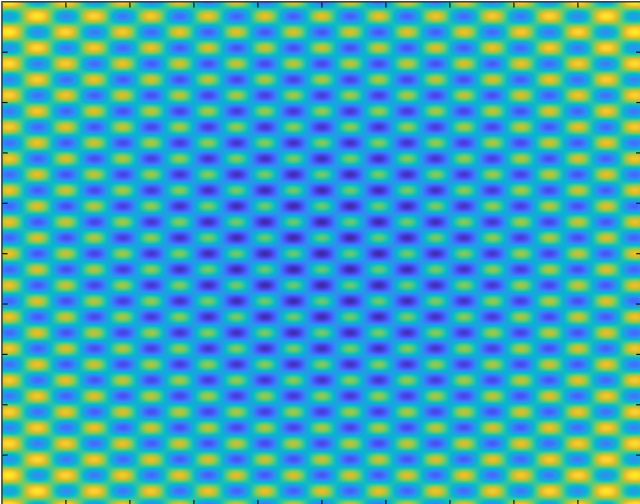
A WebGL 2 fragment shader for this pattern:

```glsl
#version 300 es
precision highp float;

uniform vec2 u_resolution;
out vec4 fragColor;

#define CENTER vec2(0.503, 0.4967)      // plot centre, fraction of canvas
#define HALF_SIZE vec2(0.5, 0.4997)     // plot half extent, fraction of canvas
#define RANGE 50.0                      // plot coordinates run -RANGE..RANGE
#define BOWL 4000.0                     // divisor of the quadratic bowl
#define PEAK 3.19                       // height mapped to the last colour
#define TICK_STEP 10.0
#define TICK_LENGTH 0.011               // lengths in canvas heights
#define LINE_WIDTH 0.0024
#define INK vec3(0.05, 0.08, 0.09)
#define PAPER vec3(1.0)

const int STOPS = 10;
const vec3 RAMP[STOPS] = vec3[STOPS](
    vec3(0.242, 0.150, 0.660), vec3(0.280, 0.278, 0.922),
    vec3(0.244, 0.436, 0.999), vec3(0.154, 0.590, 0.922),
    vec3(0.030, 0.708, 0.816), vec3(0.194, 0.776, 0.625),
    vec3(0.504, 0.799, 0.348), vec3(0.863, 0.741, 0.160),
    vec3(0.989, 0.814, 0.189), vec3(0.977, 0.984, 0.081));

// Piecewise linear colour ramp, indigo to yellow
vec3 rampColor(float t) {
    float s = clamp(t, 0.0, 1.0) * float(STOPS - 1);
    int i = min(int(s), STOPS - 2);
    return mix(RAMP[i], RAMP[i + 1], s - float(i));
}

// Shallow bowl with a product of cosines: a checkered field of bumps
float surfaceHeight(vec2 p) {
    return 1.0 + dot(p, p) / BOWL - cos(p.x / sqrt(2.0)) * cos(p.y);
}

// Antialiased coverage of a signed distance
float coverage(float dist, float pixel) {
    return clamp(0.5 - dist / pixel, 0.0, 1.0);
}

void main() {
    vec2 uv = gl_FragCoord.xy / u_resolution;
    vec2 aspect = vec2(u_resolution.x / u_resolution.y, 1.0);
    float pixel = 1.0 / u_resolution.y;

    vec2 unit = (uv - CENTER) / HALF_SIZE;
    vec2 p = unit * RANGE;
    vec3 color = rampColor(surfaceHeight(p) / PEAK);

    // Margin outside the plot
    vec2 inset = (1.0 - abs(unit)) * HALF_SIZE * aspect;
    float border = min(inset.x, inset.y);
    color = mix(color, PAPER, coverage(border, pixel));

    // Frame, and ticks pointing inward from each side
    float halfLine = 0.5 * LINE_WIDTH;
    float ink = coverage(abs(border) - halfLine, pixel);
    vec2 toTick = abs(p - TICK_STEP * round(p / TICK_STEP));
    toTick *= HALF_SIZE * aspect / RANGE;
    vec2 tick = max(toTick - halfLine, inset.yx - TICK_LENGTH);
    float inside = coverage(-border, pixel);
    ink = max(ink, inside * coverage(min(tick.x, tick.y), pixel));

    fragColor = vec4(mix(color, INK, ink), 1.0);
}
```
